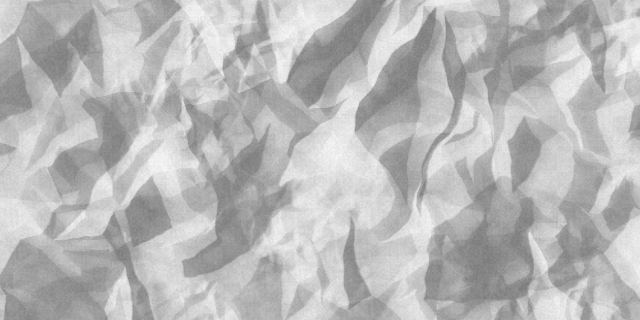
Write a Shadertoy shader that draws this texture.

```glsl
// Crumpled grey paper: folded facets, sharp creases, fine grain and a faint checker.

const float TAU = 6.2831853;
const vec2 LIGHT = vec2(0.93, -0.37);
const float MID_GREY = 0.727;
const float GREY_RANGE = 0.222;

float hash(vec2 p) {
    return fract(sin(dot(p, vec2(127.1, 311.7))) * 43758.5453);
}

vec2 hash2(vec2 p) {
    return vec2(hash(p), hash(p + 57.3));
}

float noise(vec2 p) {
    vec2 i = floor(p), f = fract(p);
    f = f * f * (3.0 - 2.0 * f);
    return mix(mix(hash(i), hash(i + vec2(1, 0)), f.x),
               mix(hash(i + vec2(0, 1)), hash(i + vec2(1, 1)), f.x), f.y);
}

float fbm(vec2 p) {
    float sum = 0.0, amp = 0.5;
    for (int i = 0; i < 4; i++) {
        sum += amp * noise(p);
        p = mat2(1.6, 1.2, -1.2, 1.6) * p + 7.1;
        amp *= 0.5;
    }
    return sum;
}

vec2 warp(vec2 p, float freq, float amount) {
    return p + amount * (vec2(fbm(p * freq), fbm(p * freq + 31.7)) - 0.47);
}

// Lowest of many scattered random pyramids, sampled at three points along the light.
// Returns the slope (x) and the curvature (y) over the given step.
vec2 folds(vec2 p, float scale, float stepSize, float seed) {
    p *= scale;
    float e = stepSize * scale;
    vec2 cell = floor(p);
    vec3 height = vec3(1e3);
    for (int y = -2; y <= 2; y++)
    for (int x = -2; x <= 2; x++) {
        vec2 id = cell + vec2(x, y);
        vec2 rnd = hash2(id + seed);
        vec2 d = p - id - hash2(id + seed + 19.7);
        vec3 pyramid = vec3(-1e3);
        for (int k = 0; k < 4; k++) {
            float fk = float(k);
            float angle = TAU * (rnd.x + fk / 4.0) + 0.5 * sin(rnd.y * 40.0 + fk * 2.3);
            float steep = 1.0 + 0.35 * sin(rnd.x * 50.0 + fk * 1.9);
            vec2 face = steep * vec2(cos(angle), sin(angle));
            pyramid = max(pyramid, dot(d, face) + dot(LIGHT, face) * e * vec3(-1, 0, 1));
        }
        height = min(height, pyramid + 0.25 * rnd.y);
    }
    return vec2(height.z - height.x, 2.0 * (height.x + height.z - 2.0 * height.y)) / (2.0 * e);
}

// Crisp facets blended with a blurred copy, plus a bright line on the ridges.
float foldShade(vec2 p, float scale, float softness, float seed) {
    vec2 crisp = folds(p, scale, 0.004, seed);
    vec2 soft = folds(p, scale, softness / scale, seed);
    float ridge = max(-crisp.y, 0.0) - 0.5 * max(crisp.y, 0.0);
    return mix(crisp.x, soft.x, 0.4) + 0.16 * ridge - 0.12 * soft.y;
}

float checker(vec2 p, float size) {
    vec2 s = sin(p * TAU * 0.5 / size);
    return clamp(s.x * s.y * 8.0, -1.0, 1.0);
}

void mainImage(out vec4 fragColor, in vec2 fragCoord) {
    vec2 uv = fragCoord / iResolution.y;

    // Bend the creases at two sizes
    vec2 p = warp(uv, 2.5, 0.16);
    p = warp(p, 11.0, 0.028);

    // Large facets, smaller folds, and clustered crinkles
    float shade = foldShade(p, 2.7, 0.22, 3.0);
    float foldMask = smoothstep(0.25, 0.65, fbm(uv * 3.0 + 4.0));
    shade += (0.25 + 0.45 * foldMask) * foldShade(p + 5.3, 5.6, 0.2, 41.0);
    float crinkleMask = smoothstep(0.45, 0.68, fbm(uv * 4.5 + 12.0));
    shade += 0.5 * crinkleMask * foldShade(warp(uv, 9.0, 0.06), 13.0, 0.2, 83.0);

    // Gentle undulation of the sheet
    shade += 0.9 * (fbm(uv * 5.0 + 23.0) - 0.47);

    float grey = MID_GREY + GREY_RANGE * tanh(1.05 * shade);

    // Paper grain and checker tint
    float grain = noise(uv * vec2(210.0, 170.0)) + noise(uv * 330.0 + 9.0) - 1.0;
    grey += 0.045 * grain + 0.009 * checker(uv, 0.058);

    fragColor = vec4(vec3(clamp(grey, 0.0, 1.0)), 1.0);
}
```
